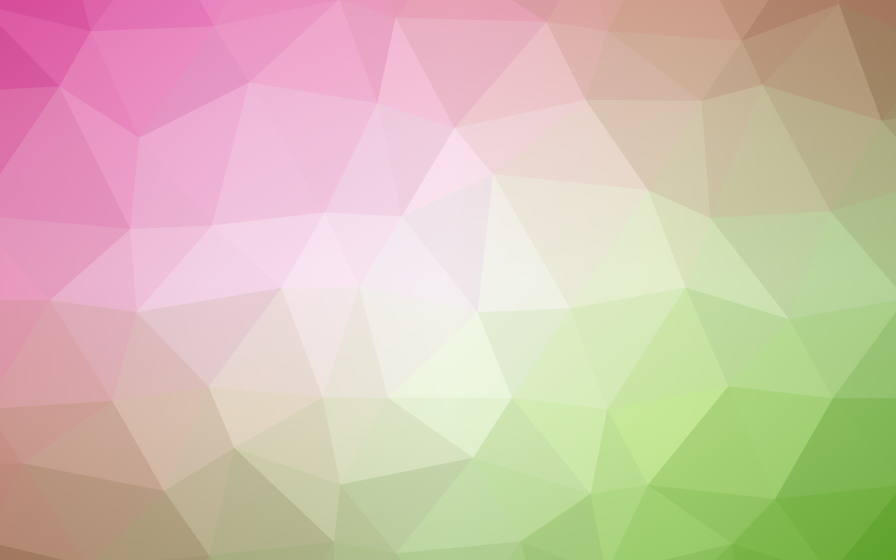
A Shadertoy shader for this background:

```glsl
// Low-poly backdrop of soft triangles: pink, cream, brown and green around a pale centre.

#define EDGE 0.185      // mean triangle side, in canvas heights
#define JITTER 0.56     // vertex scatter, in triangle sides
#define SHADE 0.045     // brightness spread between facets
#define GLOSS 0.30      // share of smooth gradient kept inside a facet
#define SEED 3.7

const float ROW_HEIGHT = 0.866;

float hash(vec2 p) {
    vec3 q = fract(vec3(p.xyx) * 0.1031 + SEED * 0.137);
    q += dot(q, q.yzx + 33.33);
    return fract((q.x + q.y) * q.z);
}

// Five evenly spaced colour stops, t runs from 0 to 4
vec3 ramp(float t, vec3 a, vec3 b, vec3 c, vec3 d, vec3 e) {
    vec3 k = mix(a, b, clamp(t, 0.0, 1.0));
    k = mix(k, c, clamp(t - 1.0, 0.0, 1.0));
    k = mix(k, d, clamp(t - 2.0, 0.0, 1.0));
    return mix(k, e, clamp(t - 3.0, 0.0, 1.0));
}

// Smooth colour field over the canvas, uv from 0 to 1
vec3 palette(vec2 uv) {
    vec2 t = uv * 4.0;
    vec3 bottom = ramp(t.x, vec3(0.65, 0.47, 0.38), vec3(0.66, 0.66, 0.50),
        vec3(0.69, 0.80, 0.57), vec3(0.57, 0.78, 0.38), vec3(0.33, 0.60, 0.12));
    vec3 low = ramp(t.x, vec3(0.80, 0.58, 0.55), vec3(0.86, 0.80, 0.72),
        vec3(0.89, 0.94, 0.82), vec3(0.75, 0.89, 0.56), vec3(0.53, 0.74, 0.36));
    vec3 middle = ramp(t.x, vec3(0.89, 0.58, 0.72), vec3(0.95, 0.84, 0.91),
        vec3(0.97, 0.96, 0.97), vec3(0.86, 0.92, 0.76), vec3(0.66, 0.79, 0.55));
    vec3 high = ramp(t.x, vec3(0.88, 0.46, 0.68), vec3(0.94, 0.70, 0.84),
        vec3(0.96, 0.84, 0.90), vec3(0.86, 0.80, 0.70), vec3(0.65, 0.63, 0.47));
    vec3 top = ramp(t.x, vec3(0.82, 0.25, 0.57), vec3(0.90, 0.52, 0.74),
        vec3(0.92, 0.64, 0.73), vec3(0.79, 0.61, 0.53), vec3(0.62, 0.44, 0.34));
    return ramp(t.y, bottom, low, middle, high, top);
}

// Scattered vertex of the skewed triangle lattice
vec2 vertex(vec2 id) {
    vec2 scatter = vec2(hash(id), hash(id + 71.3)) - 0.5;
    return EDGE * (vec2(id.x + 0.5 * id.y, ROW_HEIGHT * id.y) + JITTER * scatter);
}

// Signed distance to the line a-b, positive on its left
float leftOf(vec2 p, vec2 a, vec2 b) {
    vec2 d = b - a, r = p - a;
    return (d.x * r.y - d.y * r.x) / length(d);
}

// Adds one facet, weighted by its pixel coverage
void addFacet(inout vec4 sum, vec2 p, vec2 a, vec2 b, vec2 c, float seed) {
    float inside = min(leftOf(p, a, b), min(leftOf(p, b, c), leftOf(p, c, a)));
    float coverage = clamp(inside * iResolution.y + 0.5, 0.0, 1.0);
    if (coverage <= 0.0) return;
    vec2 toUv = vec2(iResolution.y / iResolution.x, 1.0);
    vec2 centre = (a + b + c) / 3.0;
    vec3 colour = mix(palette(centre * toUv), palette(p * toUv), GLOSS);
    colour += SHADE * (seed - 0.5);
    sum += vec4(colour, 1.0) * coverage;
}

void mainImage(out vec4 fragColor, in vec2 fragCoord) {
    vec2 p = fragCoord / iResolution.y;

    // Lattice cell under this point
    vec2 lattice = p / EDGE;
    lattice.y /= ROW_HEIGHT;
    lattice.x -= 0.5 * lattice.y;
    vec2 cell = floor(lattice);

    // Two facets for each nearby cell
    vec4 sum = vec4(0.0);
    for (int j = -1; j <= 1; j++) {
        for (int i = -1; i <= 1; i++) {
            vec2 id = cell + vec2(i, j);
            vec2 a = vertex(id);
            vec2 b = vertex(id + vec2(1, 0));
            vec2 c = vertex(id + vec2(0, 1));
            vec2 d = vertex(id + vec2(1, 1));
            addFacet(sum, p, a, b, c, hash(id + 17.1));
            addFacet(sum, p, b, d, c, hash(id + 43.9));
        }
    }

    vec2 uv = fragCoord / iResolution.xy;
    vec3 colour = sum.a > 0.0 ? sum.rgb / sum.a : palette(uv);
    fragColor = vec4(clamp(colour, 0.0, 1.0), 1.0);
}
```
